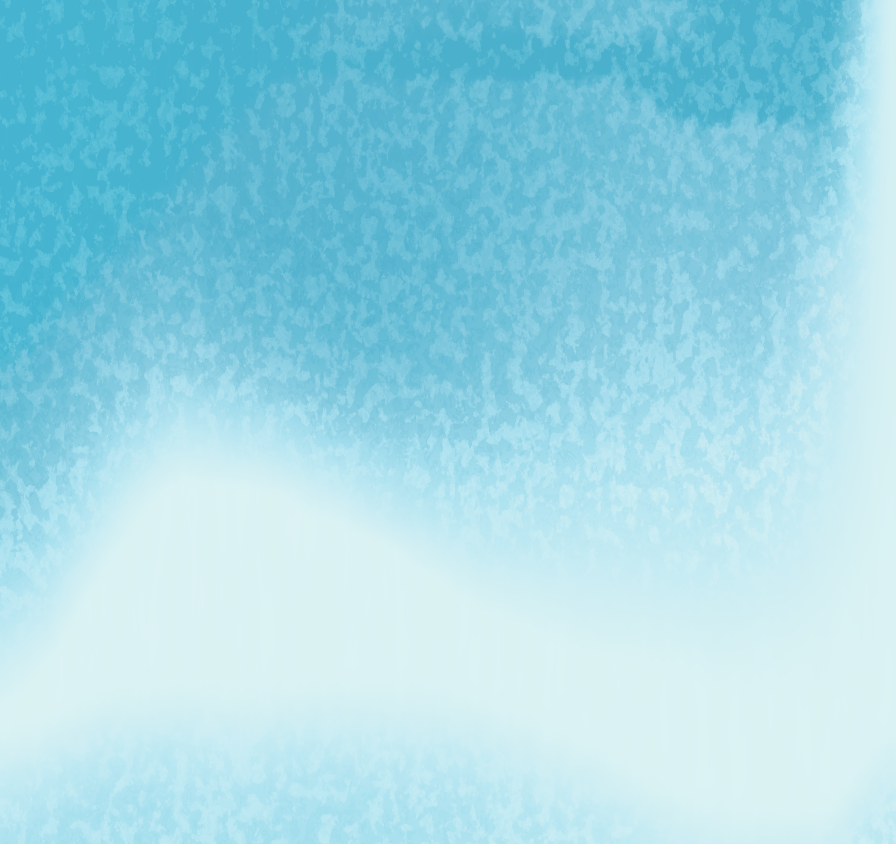
A Shadertoy shader for this background:

```glsl
vec2 hashGradient(vec2 cell) {
    vec3 q = fract(vec3(cell.xyx) * vec3(0.1031, 0.1030, 0.0973));
    q += dot(q, q.yzx + 33.33);
    return fract((q.xx + q.yz) * q.zy) * 2.0 - 1.0;
}

float gradientNoise(vec2 p) {
    vec2 i = floor(p), f = fract(p);
    vec2 u = f * f * f * (f * (f * 6.0 - 15.0) + 10.0);
    float a = dot(hashGradient(i), f);
    float b = dot(hashGradient(i + vec2(1, 0)), f - vec2(1, 0));
    float c = dot(hashGradient(i + vec2(0, 1)), f - vec2(0, 1));
    float d = dot(hashGradient(i + vec2(1, 1)), f - vec2(1, 1));
    return mix(mix(a, b, u.x), mix(c, d, u.x), u.y);
}

float fbm(vec2 p) {
    float sum = 0.0, amplitude = 0.6;
    for (int i = 0; i < 4; i++) {
        sum += amplitude * gradientNoise(p);
        p = mat2(1.6, 1.2, -1.2, 1.6) * p + 7.3;
        amplitude *= 0.55;
    }
    return sum;
}

// Pale to deep water tones
vec3 washColor(float depth) {
    vec3 tones[6] = vec3[6](
        vec3(0.86, 0.95, 0.955), vec3(0.74, 0.91, 0.95), vec3(0.64, 0.87, 0.93),
        vec3(0.52, 0.80, 0.88), vec3(0.40, 0.75, 0.84), vec3(0.29, 0.69, 0.80));
    float t = clamp(depth, 0.0, 1.0) * 5.0;
    int i = min(int(t), 4);
    return mix(tones[i], tones[i + 1], t - float(i));
}

// Broad wash: deep sky above a pale hill, light blue below it
float washDepth(vec2 uv) {
    float x = uv.x, y = uv.y;
    float spread = x < 0.22 ? 0.14 : 0.33;
    float ridge = 0.20 + 0.25 * exp(-pow(abs(x - 0.22) / spread, 2.0))
                - 0.04 * smoothstep(0.12, 0.0, x);
    float ramp = 0.25 + 0.18 * smoothstep(0.28, 0.0, x) + 0.38 * smoothstep(0.35, 0.8, x);
    float h = max(y - ridge + 0.025, 0.0) / ramp;
    float upper = 0.97 * (1.0 - exp(-h * h * 1.8 - h * 0.55));

    // Pale right border
    upper *= 1.0 - 0.95 * smoothstep(mix(0.70, 0.92, y), 1.0, x);

    float foot = 0.19 - 0.15 * smoothstep(0.48, 0.85, x)
               - 0.05 * smoothstep(0.15, 0.0, x) + 0.10 * smoothstep(0.9, 1.0, x);
    return upper + 0.34 * smoothstep(-0.02, 0.18, foot - y);
}

// Milky veil with a ragged upper outline
float veilMask(vec2 uv, float wobble) {
    float left = smoothstep(-0.03, 0.04, uv.x - 0.05 - (uv.y - 0.62) * 0.87 + wobble);
    float top = 0.91 - 0.06 * smoothstep(0.66, 0.78, uv.x) + wobble * 0.6;
    float body = smoothstep(0.012, -0.012, uv.y - top);
    body *= mix(1.0, smoothstep(0.92, 0.895, uv.x + wobble * 0.5), smoothstep(0.65, 0.8, uv.y));
    float rim = smoothstep(0.93, 0.98, uv.y + wobble) * smoothstep(0.82, 0.72, uv.x);
    return left * max(body, rim);
}

void mainImage(out vec4 fragColor, in vec2 fragCoord) {
    vec2 uv = fragCoord / iResolution.xy;
    vec2 p = fragCoord / iResolution.y;

    // Soft drift, two sizes of leafy flecks and vertical brush streaks
    float drift = fbm(p * vec2(6.0, 5.0));
    vec2 warp = vec2(gradientNoise(p * 45.0), gradientNoise(p * 45.0 + 19.0)) * 0.008;
    float coarse = fbm((p + warp) * vec2(58.0, 40.0));
    float fine = fbm((p - warp) * vec2(105.0, 75.0) + 41.0);
    float streak = fbm(p * vec2(50.0, 6.0) + 11.0);
    float patches = drift * 0.3 + streak * 0.25;
    float lightFleck = smoothstep(-0.02, 0.09, coarse + fine * 0.3 + patches);
    float brightFleck = smoothstep(0.05, 0.16, fine + coarse * 0.4 + patches);
    float darkFleck = smoothstep(0.04, 0.16, fine - coarse * 0.6 - patches);

    float depth = washDepth(uv + vec2(0.0, 0.03 * drift + 0.012 * coarse));
    float veil = veilMask(uv, 0.05 * drift + 0.04 * coarse);
    float pigment = smoothstep(0.02, 0.5, depth);

    // Let the texture fade away where the wash is pale
    depth -= veil * pigment * (0.05 + 0.17 * smoothstep(0.35, 0.85, uv.x));
    depth += pigment * (0.07 * darkFleck - 0.12 * lightFleck - 0.08 * brightFleck
                      + 0.07 * drift + 0.08 * streak + 0.07);

    vec3 color = washColor(depth);
    float greying = veil * pigment * smoothstep(0.35, 0.7, uv.y);
    color = mix(color, vec3(0.55, 0.76, 0.86), 0.17 * greying);
    color += vec3(-0.015, 0.015, 0.015) * pigment * (1.0 - veil) * smoothstep(0.5, 0.0, uv.x);
    color += 0.006 * streak;
    fragColor = vec4(clamp(color, 0.0, 1.0), 1.0);
}
```
